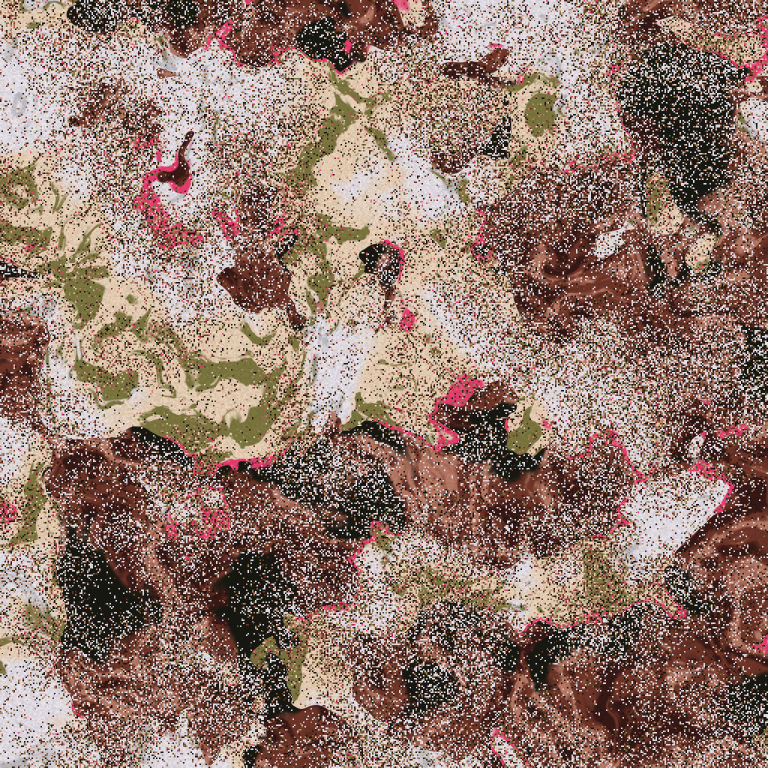
Write a Shadertoy shader that draws this texture.

```glsl
// Warped blobs of brown and black among pale cloth-like patches, partly rimmed
// with pink, all broken up by fine square grains. Domain-warped value noise
// sets the patches; a hash per grain cell swaps in stray colours.

#define GRAIN_CELLS 512.0
#define PATCH_SCALE 8.0
#define FOLD_SCALE 34.0
#define WARP 0.13
#define BROWN_LEVEL 0.505
#define RIM_WIDTH 0.035
#define GRAIN_SHARE 0.40

const vec3 PALE = vec3(0.87, 0.85, 0.88);
const vec3 CREAM = vec3(0.88, 0.79, 0.69);
const vec3 GREY = vec3(0.68, 0.68, 0.70);
const vec3 BROWN = vec3(0.42, 0.20, 0.15);
const vec3 UMBER = vec3(0.21, 0.09, 0.08);
const vec3 TAN = vec3(0.75, 0.51, 0.43);
const vec3 BLACK = vec3(0.09, 0.09, 0.07);
const vec3 OLIVE = vec3(0.47, 0.45, 0.24);
const vec3 PINK = vec3(0.89, 0.23, 0.43);

float hash(vec2 cell, uint seed) {
    uvec2 c = uvec2(ivec2(cell) + 32768);
    uint h = c.x * 1597334u ^ c.y * 3812015u ^ seed * 7919u;
    h = (h ^ (h >> 15)) * 2246822u;
    h = (h ^ (h >> 13)) * 3266489u;
    return float((h ^ (h >> 16)) & 65535u) / 65536.0;
}

float noise(vec2 p, uint seed) {
    vec2 i = floor(p), f = fract(p);
    f = f * f * (3.0 - 2.0 * f);
    vec2 e = vec2(1.0, 0.0);
    return mix(mix(hash(i, seed), hash(i + e.xy, seed), f.x),
               mix(hash(i + e.yx, seed), hash(i + e.xx, seed), f.x), f.y);
}

float fbm(vec2 p, uint seed) {
    float sum = 0.0, amp = 0.533;
    for (int k = 0; k < 4; k++) {
        sum += amp * noise(p, seed + uint(k));
        p = mat2(0.8, 0.6, -0.6, 0.8) * p * 2.03 + 3.7;
        amp *= 0.5;
    }
    return sum;
}

// Stray colours inside the pale patches
vec3 paleGrain(float r) {
    if (r < 0.23) return BROWN;
    if (r < 0.41) return BLACK;
    if (r < 0.61) return OLIVE;
    if (r < 0.83) return TAN;
    if (r < 0.86) return PINK;
    return CREAM;
}

// Stray colours inside the brown patches
vec3 brownGrain(float r) {
    if (r < 0.44) return PALE;
    if (r < 0.72) return BLACK;
    if (r < 0.83) return TAN;
    if (r < 0.90) return OLIVE;
    return BROWN;
}

vec3 paint(vec2 p) {
    // Patch layout
    vec2 bend = vec2(fbm(p * 6.0, 11u), fbm(p * 6.0, 23u)) - 0.5;
    vec2 q = p + WARP * bend;
    float mass = fbm(q * PATCH_SCALE, 37u) - BROWN_LEVEL;
    float fold = fbm(q * FOLD_SCALE + 7.0 * bend, 41u);
    float tone = fbm(q * 9.0, 53u);
    float accent = fbm(p * 7.0, 67u);

    // Pale cloth with cream, grey and olive areas
    vec3 cloth = mix(PALE, CREAM, smoothstep(0.48, 0.62, tone));
    cloth = mix(cloth, GREY, 0.8 * smoothstep(0.60, 0.74, fold));
    cloth = mix(cloth, OLIVE, smoothstep(0.66, 0.70, 0.5 * (tone + fold) + 0.06));

    // Folded brown with lit ridges and black shadow areas
    vec3 flesh = mix(UMBER, BROWN, smoothstep(0.32, 0.48, fold));
    flesh = mix(flesh, TAN, 0.85 * smoothstep(0.55, 0.70, fold));
    flesh = mix(flesh, BLACK, smoothstep(0.58, 0.63, tone));

    // Broken pink rim on the pale side
    float rim = smoothstep(-RIM_WIDTH, -RIM_WIDTH + 0.008, mass);
    cloth = mix(cloth, PINK, rim * smoothstep(0.55, 0.58, accent));
    vec3 col = mix(cloth, flesh, smoothstep(-0.004, 0.004, mass));

    // Grains, denser near patch borders
    vec2 cell = floor(p * GRAIN_CELLS);
    float density = GRAIN_SHARE + 1.3 * (fbm(p * 13.0, 79u) - 0.5);
    density += 0.10 - 0.22 * smoothstep(0.02, 0.18, abs(mass));
    if (hash(cell, 97u) < clamp(density, 0.06, 0.7)) {
        float pick = hash(cell, 101u);
        col = mass > 0.0 ? brownGrain(pick) : paleGrain(pick);
    }
    return col * (0.94 + 0.12 * hash(cell, 113u));
}

void mainImage(out vec4 fragColor, in vec2 fragCoord) {
    // Four samples per pixel smooth the edges
    vec3 sum = vec3(0.0);
    for (int k = 0; k < 4; k++) {
        vec2 offset = vec2(k & 1, k >> 1) * 0.5 - 0.25;
        sum += paint((fragCoord + offset) / iResolution.y);
    }
    fragColor = vec4(sum / 4.0, 1.0);
}
```
